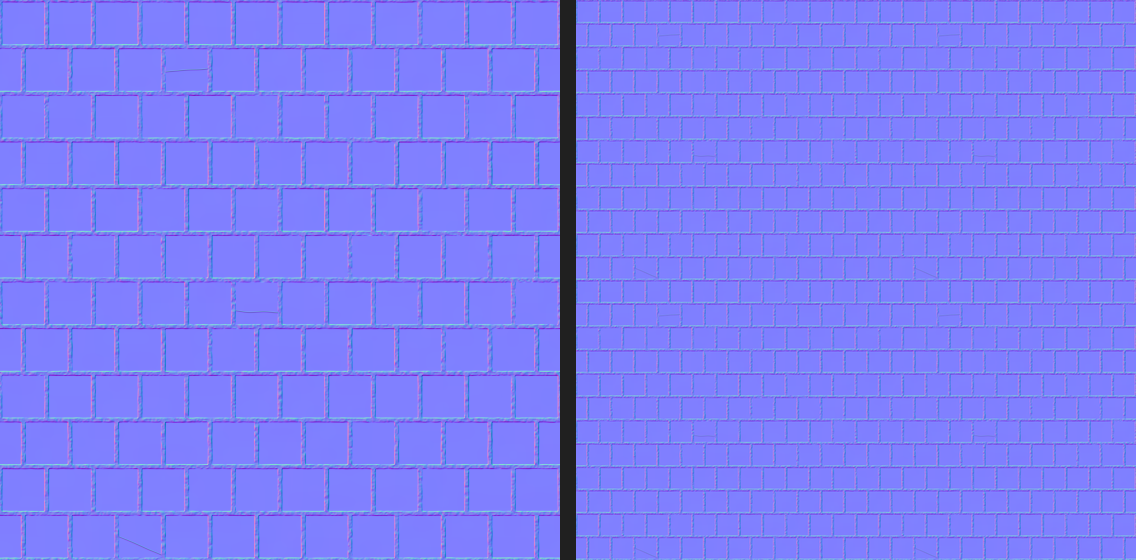
Left, the tile; right, the same tile 2 across and 2 down.
Reproduce this texture map procedurally as a Shadertoy shader.

```glsl
const float CELLS = 12.0;          // tiles across and rows down
const float FACE_HALF = 0.445;     // half size of the flat tile face
const float BEVEL = 0.028;         // width of the sloping rim
const vec3 MORTAR_TONE = vec3(0.44, 0.51, 0.87);
const vec3 CRACK_TONE = vec3(0.34, 0.40, 0.66);
const vec3 CRACK_START = vec3(0.52, 0.33, 0.45);
const vec3 CRACK_SLOPE = vec3(-0.44, -0.02, 0.08);

float hash(vec2 p) {
    vec3 q = fract(p.xyx * vec3(0.1031, 0.1030, 0.0973));
    q += dot(q, q.yzx + 33.33);
    return fract((q.x + q.y) * q.z);
}

// Value noise on a lattice that wraps with the canvas
float wrapNoise(vec2 p, float freq) {
    p *= freq;
    float period = CELLS * freq;
    vec2 i = floor(p);
    vec2 f = fract(p);
    f = f * f * (3.0 - 2.0 * f);
    vec2 lo = mod(i, period);
    vec2 hi = mod(i + 1.0, period);
    return mix(mix(hash(lo), hash(vec2(hi.x, lo.y)), f.x),
               mix(hash(vec2(lo.x, hi.y)), hash(hi), f.x), f.y);
}

float boxDistance(vec2 p, float halfSize, float radius) {
    vec2 q = abs(p) - halfSize + radius;
    return length(max(q, 0.0)) + min(max(q.x, q.y), 0.0) - radius;
}

float crackMask(vec2 local, float start, float slope, float wobble) {
    float offset = local.y - start - slope * local.x - wobble;
    return 1.0 - smoothstep(0.0, 0.016, abs(offset) * inversesqrt(1.0 + slope * slope));
}

// x: height, y: mortar coverage, z: crack coverage
vec3 surface(vec2 p) {
    // Running bond: every second row moves by half a tile
    float row = floor(p.y);
    vec2 shifted = p + vec2(0.5 * (1.0 - mod(row, 2.0)), 0.0);
    vec2 id = mod(floor(shifted), CELLS);
    vec2 local = fract(shifted);

    // Tile block with a slightly worn rim
    float wear = 0.008 * (wrapNoise(p, 9.0) - 0.5);
    float d = boxDistance(local - 0.5, FACE_HALF, 0.012) + wear;
    float face = 1.0 - smoothstep(0.0, BEVEL, d);
    float lift = mix(0.011, 0.027, sqrt(hash(id + 17.0)));

    // A few broken tiles, sunk nearer to the mortar
    float crack = 0.0;
    for (int i = 0; i < 3; i++) {
        float n = float(i);
        vec2 brokenId = vec2(3.0 + mod(2.0 * n, 3.0), 5.0 * n);
        if (distance(id, brokenId) < 0.5) {
            float wobble = 0.04 * (wrapNoise(p, 3.0) - 0.5);
            crack = face * crackMask(local, CRACK_START[i], CRACK_SLOPE[i], wobble);
            lift *= 0.5;
        }
    }

    // Gentle tilt and undulation on the face, coarse grain in the joint
    vec2 tilt = vec2(hash(id + 3.0), hash(id + 41.0)) - 0.5;
    float faceHeight = lift + 0.016 * dot(tilt, local - 0.5)
                     + 0.004 * (wrapNoise(p, 2.0) - 0.5) - 0.006 * crack;
    float grain = 0.65 * wrapNoise(p, 13.0) + 0.35 * wrapNoise(p, 25.0) - 0.5;
    float height = mix(0.045 * grain, faceHeight, face);
    float mortar = smoothstep(0.4 * BEVEL, BEVEL, d);
    return vec3(height, mortar, crack);
}

// Encodes the slope as a normal colour, green pointing down
vec3 normalColour(vec2 p, float stepSize) {
    vec2 e = vec2(stepSize, 0.0);
    vec2 slope = vec2(surface(p + e.xy).x - surface(p - e.xy).x,
                      surface(p + e.yx).x - surface(p - e.yx).x) / (2.0 * stepSize);
    vec3 normal = normalize(vec3(-slope.x, slope.y, 1.0));
    vec3 colour = 0.5 + 0.5 * normal;
    vec3 here = surface(p);
    colour = mix(colour, MORTAR_TONE, 0.45 * here.y);
    return mix(colour, CRACK_TONE, 0.7 * here.z);
}

void mainImage(out vec4 fragColor, in vec2 fragCoord) {
    vec2 pixel = CELLS / iResolution.xy;
    float stepSize = max(0.008, 0.35 * pixel.y);

    // Four samples per pixel keep the thin rims smooth
    vec3 colour = vec3(0.0);
    for (int i = 0; i < 4; i++) {
        vec2 jitter = (vec2(i % 2, i / 2) - 0.5) * 0.5;
        colour += normalColour((fragCoord + jitter) * pixel, stepSize);
    }
    fragColor = vec4(colour / 4.0, 1.0);
}
```
